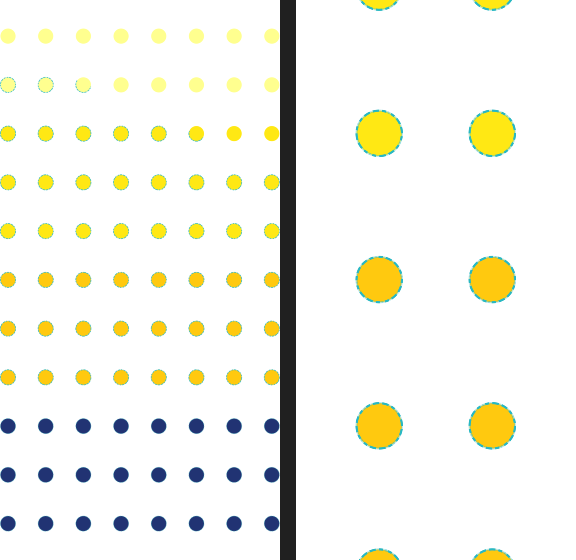
Left: the whole. Right: its middle third, enlarged.
A Shadertoy shader for this pattern:

```glsl
// A white sheet with a grid of 8 by 11 dots, stepping from pale yellow to navy.
// Each dot is a distance function in a repeated cell; a thin broken teal rim,
// dashed by layered sines, covers the dots below a slanted boundary.

const vec2 GRID = vec2(8.0, 11.0);          // dots across and down
const vec2 FIRST = vec2(0.0286, 0.129);     // first centre from top left, in widths
const vec2 PITCH = vec2(0.1346, 0.1741);    // spacing, in widths
const float RADIUS = 0.0270;
const float RIM_WIDTH = 0.0026;
const vec2 RIM_START = vec2(0.312, 0.303);  // a point on the rim boundary
const float RIM_SLOPE = 2.21;               // run of that boundary per unit down

const vec3 PAPER  = vec3(1.0);
const vec3 PALE   = vec3(1.0, 1.0, 0.56);
const vec3 YELLOW = vec3(1.0, 0.91, 0.08);
const vec3 AMBER  = vec3(1.0, 0.79, 0.06);
const vec3 NAVY   = vec3(0.13, 0.20, 0.45);
const vec3 TEAL   = vec3(0.16, 0.72, 0.76);

// Colour bands: two pale rows, then three each of yellow, amber and navy
vec3 rowColour(float row) {
    vec3 c = mix(PALE, YELLOW, step(1.5, row));
    c = mix(c, AMBER, step(4.5, row));
    return mix(c, NAVY, step(7.5, row));
}

// Uneven dashes around the rim, shifted a little from dot to dot
float dashes(float angle, vec2 cell) {
    float phase = dot(cell, vec2(1.7, 2.9));
    float wave = sin(angle * 16.0 + phase) + 0.6 * sin(angle * 28.0 - phase);
    return mix(0.3, 1.0, smoothstep(-0.7, 0.1, wave));
}

void mainImage(out vec4 fragColor, in vec2 fragCoord) {
    float pixel = 1.0 / iResolution.x;
    vec2 p = vec2(fragCoord.x, iResolution.y - fragCoord.y) * pixel;

    // Nearest dot, limited to the grid
    vec2 cell = clamp(floor((p - FIRST) / PITCH + 0.5), vec2(0.0), GRID - 1.0);
    vec2 q = p - FIRST - cell * PITCH;
    float d = length(q) - RADIUS;

    // Filled disc
    float disc = 1.0 - smoothstep(-0.6 * pixel, 0.6 * pixel, d);
    vec3 colour = mix(PAPER, rowColour(cell.y), disc);

    // Rim: coverage of a thin band, fading where it is narrower than a pixel
    float band = max(RIM_WIDTH, pixel);
    float rim = 1.0 - smoothstep(-0.5 * pixel, 0.5 * pixel, abs(d) - 0.5 * band);
    rim *= RIM_WIDTH / band;

    // Rim only below the slanted boundary, fainter on the navy rows
    float boundary = RIM_START.x + RIM_SLOPE * (p.y - RIM_START.y);
    rim *= 1.0 - smoothstep(-0.004, 0.004, p.x - boundary);
    rim *= mix(1.0, 0.45, step(7.5, cell.y));
    rim *= dashes(atan(q.y, q.x), cell);

    fragColor = vec4(mix(colour, TEAL, rim), 1.0);
}
```
